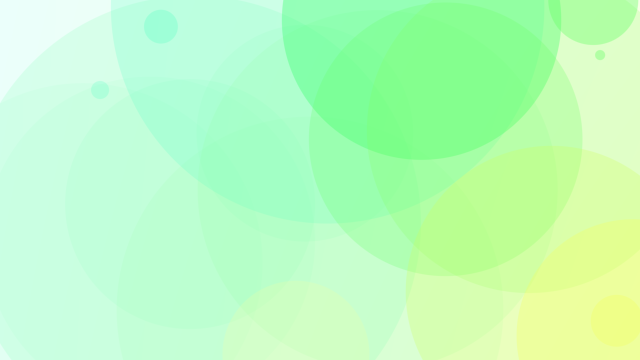
Give the GLSL for this background, as a Shadertoy shader.

```glsl
// Overlapping translucent discs drifting from aqua through green to lemon.
// A pale two-way gradient is tinted by one soft-edged disc after another;
// all lengths are in canvas heights, with the origin at the lower left.

const vec3 AQUA  = vec3(0.40, 1.0, 0.78);
const vec3 MINT  = vec3(0.55, 1.0, 0.73);
const vec3 SAGE  = vec3(0.55, 1.0, 0.60);
const vec3 GREEN = vec3(0.25, 1.0, 0.45);
const vec3 LEAF  = vec3(0.40, 1.0, 0.40);
const vec3 GRASS = vec3(0.50, 1.0, 0.30);
const vec3 LIME  = vec3(0.80, 1.0, 0.35);
const vec3 LEMON = vec3(0.95, 1.0, 0.38);
const vec3 CREAM = vec3(0.93, 1.0, 0.65);

// Pale wash: cool at the upper left, warm at the lower right.
vec3 wash(vec2 uv) {
    vec3 top    = mix(vec3(0.92, 1.0, 0.985), vec3(0.96, 1.0, 0.90), uv.x);
    vec3 bottom = mix(vec3(0.92, 1.0, 0.975), vec3(0.97, 1.0, 0.86), uv.x);
    return mix(bottom, top, uv.y);
}

// Blend a disc over the base; its edge is about one pixel wide.
vec3 disc(vec3 base, vec2 p, vec2 center, float radius, vec3 tint, float opacity) {
    float edge = 0.75 / iResolution.y;
    float coverage = 1.0 - smoothstep(-edge, edge, length(p - center) - radius);
    return mix(base, tint, coverage * opacity);
}

void mainImage(out vec4 fragColor, in vec2 fragCoord) {
    vec2 p = fragCoord / iResolution.y;
    vec3 col = wash(fragCoord / iResolution.xy);

    // Broad pale discs on the left
    col = disc(col, p, vec2(0.537, 0.380), 0.632, MINT, 0.22);
    col = disc(col, p, vec2(0.417, 0.329), 0.458, MINT, 0.10);
    col = disc(col, p, vec2(0.231, 0.271), 0.498, MINT, 0.09);
    col = disc(col, p, vec2(0.528, 0.433), 0.347, MINT, 0.14);
    col = disc(col, p, vec2(0.861, 0.139), 0.537, SAGE, 0.11);

    // Aqua and green cluster
    col = disc(col, p, vec2(0.910, 0.981), 0.602, AQUA,  0.25);
    col = disc(col, p, vec2(0.847, 0.630), 0.301, MINT,  0.15);
    col = disc(col, p, vec2(1.049, 0.472), 0.500, SAGE,  0.15);
    col = disc(col, p, vec2(1.171, 0.944), 0.388, GREEN, 0.40);
    col = disc(col, p, vec2(1.238, 0.613), 0.380, LEAF,  0.25);
    col = disc(col, p, vec2(1.470, 0.637), 0.451, GRASS, 0.18);

    // Yellow discs along the bottom
    col = disc(col, p, vec2(1.532, 0.190), 0.405, LIME,  0.27);
    col = disc(col, p, vec2(1.759, 0.067), 0.324, LEMON, 0.33);
    col = disc(col, p, vec2(1.713, 0.109), 0.072, LEMON, 0.35);
    col = disc(col, p, vec2(0.822, 0.016), 0.204, CREAM, 0.25);

    // Small accents near the top corners
    col = disc(col, p, vec2(1.648, 1.000), 0.125, LEAF, 0.38);
    col = disc(col, p, vec2(1.667, 0.847), 0.014, LEAF, 0.38);
    col = disc(col, p, vec2(0.447, 0.926), 0.047, AQUA, 0.35);
    col = disc(col, p, vec2(0.278, 0.750), 0.025, AQUA, 0.28);

    fragColor = vec4(col, 1.0);
}
```
